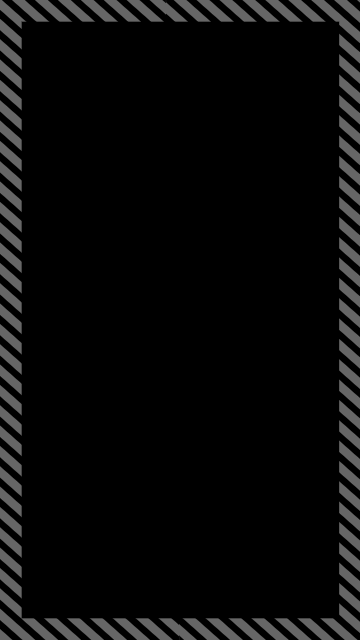
Give the GLSL for this background, as a WebGL 2 fragment shader.

```glsl
#version 300 es
precision highp float;
// A black panel framed by a narrow band of slanted grey hazard stripes.
// The band is the outside of a box distance; the stripes are a repeated
// linear phase, split into a left and a right half by a faint seam.

uniform vec2 u_resolution;
out vec4 outColor;

// All lengths are in canvas widths.
const vec3 PANEL_COLOR = vec3(0.0);
const vec3 STRIPE_COLOR = vec3(0.40);
const float BAND_LEFT = 0.0602;
const float BAND_RIGHT = 0.0579;
const float BAND_TOP = 0.0602;
const float BAND_BOTTOM = 0.0602;
const vec2 STRIPE_PERIOD = vec2(0.0637, 0.0565);
const float STRIPE_DUTY = 0.56;
const float PHASE_LEFT = 0.20;
const float PHASE_RIGHT = 0.15;
const float SEAM_TOP = 0.461;
const float SEAM_BOTTOM = 0.498;
const float SEAM_LENGTH = 0.032;
const float SEAM_WIDTH = 0.0015;
const float SEAM_STRENGTH = 0.3;

// Signed distance to an axis-aligned box, negative inside.
float boxDistance(vec2 p, vec2 low, vec2 high) {
    vec2 d = max(low - p, p - high);
    return length(max(d, 0.0)) + min(max(d.x, d.y), 0.0);
}

// Antialiased coverage of a shape from its signed distance.
float coverage(float dist, float pixel) {
    return clamp(0.5 - dist / pixel, 0.0, 1.0);
}

// Coverage of stripes that fall towards the right; y points down.
float stripes(vec2 p, float phase, float pixel) {
    vec2 slope = vec2(-1.0, 1.0) / STRIPE_PERIOD;
    float offset = abs(fract(dot(p, slope) - phase + 0.5) - 0.5);
    return coverage((offset - 0.5 * STRIPE_DUTY) / length(slope), pixel);
}

void main() {
    float pixel = 1.0 / u_resolution.x;
    float height = u_resolution.y * pixel;
    vec2 p = vec2(gl_FragCoord.x, u_resolution.y - gl_FragCoord.y) * pixel;

    // Striped band around the panel
    vec2 low = vec2(BAND_LEFT, BAND_TOP);
    vec2 high = vec2(1.0 - BAND_RIGHT, height - BAND_BOTTOM);
    float band = 1.0 - coverage(boxDistance(p, low, high), pixel);

    // Each half has its own stripe phase
    float seamX = p.y < 0.5 * height ? SEAM_TOP : SEAM_BOTTOM;
    float phase = p.x < seamX ? PHASE_LEFT : PHASE_RIGHT;
    float ink = stripes(p, phase, pixel);

    // Faint hairline where the halves meet at the outer edges
    float edge = min(p.y, height - p.y);
    float seam = coverage(abs(p.x - seamX) - 0.5 * SEAM_WIDTH, pixel)
               * coverage(edge - SEAM_LENGTH, pixel);
    ink = max(ink, SEAM_STRENGTH * seam);

    outColor = vec4(mix(PANEL_COLOR, STRIPE_COLOR, ink * band), 1.0);
}
```
